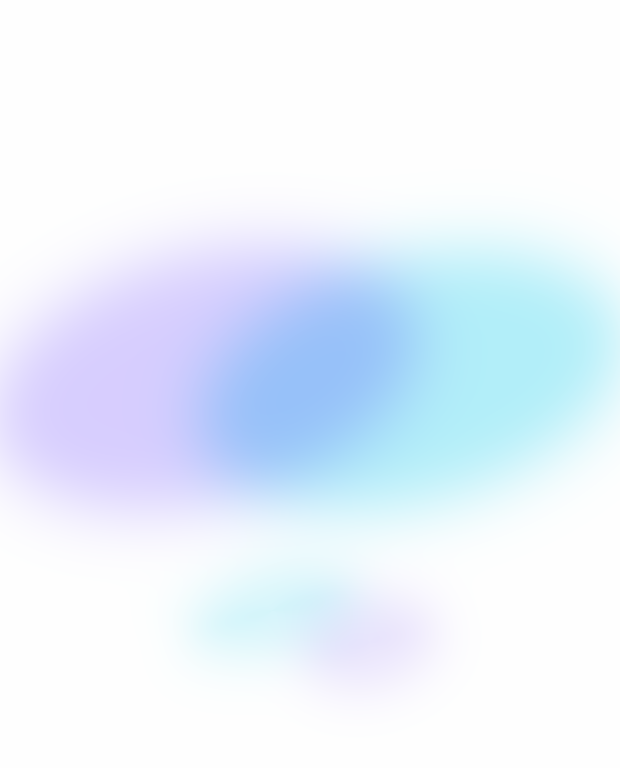
This background is drawn by a WebGL 2 fragment shader. Its source:

```glsl
#version 300 es
precision highp float;

uniform vec2 u_resolution;
out vec4 outColor;

const vec3 PAPER = vec3(0.996, 0.997, 0.997);
const vec3 LILAC = vec3(0.846, 0.808, 1.0);
const vec3 AQUA = vec3(0.700, 0.937, 0.978);
const vec3 PALE_LILAC = vec3(0.922, 0.897, 0.992);
const vec3 PALE_AQUA = vec3(0.838, 0.965, 0.985);

vec2 rotate(vec2 p, float angle) {
    float c = cos(angle), s = sin(angle);
    return vec2(c * p.x + s * p.y, c * p.y - s * p.x);
}

// First-order signed distance to an axis-aligned ellipse
float ellipseDistance(vec2 p, vec2 radii) {
    float k = length(p / radii);
    float slope = length(p / (radii * radii));
    return slope < 0.001 ? -min(radii.x, radii.y) : k * (k - 1.0) / slope;
}

// Coverage of an edge softened by a Gaussian of the given width
float gaussianEdge(float dist, float sigma) {
    float x = clamp(dist / sigma, -4.0, 4.0);
    return 0.5 - 0.5 * tanh(0.798 * (x + 0.0447 * x * x * x));
}

// Multiplier for a tilted, blurred ellipse of translucent colour
vec3 glow(vec2 p, vec2 center, vec2 radii, float tilt, float blur, vec3 tint) {
    float dist = ellipseDistance(rotate(p - center, tilt), radii);
    return mix(vec3(1.0), tint, gaussianEdge(dist, blur));
}

void main() {
    // Centred coordinates, one unit per canvas height
    vec2 p = (gl_FragCoord.xy - 0.5 * u_resolution) / u_resolution.y;
    float tilt = radians(15.0);
    vec3 color = PAPER;

    // Large overlapping pair
    color *= glow(p, vec2(-0.139, 0.008), vec2(0.278, 0.162), tilt, 0.042, LILAC);
    color *= glow(p, vec2(0.133, 0.005), vec2(0.276, 0.159), tilt, 0.042, AQUA);

    // Small faint pair below
    color *= glow(p, vec2(-0.049, -0.295), vec2(0.102, 0.052), tilt, 0.034, PALE_AQUA);
    color *= glow(p, vec2(0.078, -0.336), vec2(0.080, 0.056), tilt, 0.034, PALE_LILAC);

    outColor = vec4(color, 1.0);
}
```
